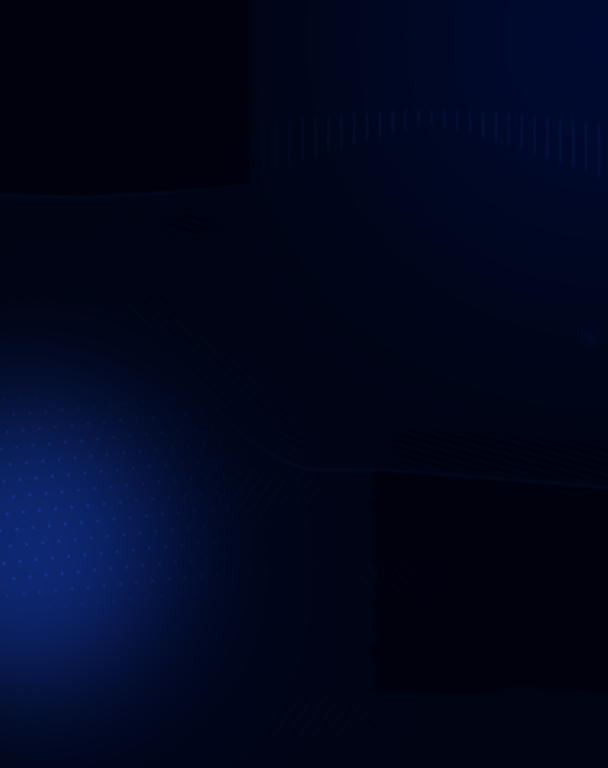
This background is drawn by a WebGL 1 fragment shader. Its source:

```glsl
precision highp float;
// Dark navy backdrop with a blue side glow, dim wave bands and fine dotted textures.
uniform vec2 u_resolution;

const float ASPECT = 0.793; // design width, with the height as 1
const vec3 BASE = vec3(0.0, 0.015, 0.073);
const vec3 SHADE = vec3(0.0, 0.002, 0.048);
const vec3 BLUE = vec3(0.052, 0.135, 0.345);
const vec3 NAVY = vec3(0.0, 0.026, 0.115);
const vec3 TAIL = vec3(0.0, 0.005, 0.035);
const vec3 INK = vec3(0.025, 0.06, 0.13);
const vec2 GLOW_AT = vec2(0.026, 0.29);
const float GLOW_RADIUS = 0.20;
const vec2 CORNER_AT = vec2(0.79, 0.95);
const float CORNER_RADIUS = 0.34;
const vec2 SPARK_AT = vec2(0.77, 0.56);
const float DOT_STEP = 0.0212;
const float DASH_STEP = 0.0168;
const float LINE_STEP = 0.0105;
const float LINE_WIDTH = 0.0008;

float hash(vec2 p) {
  return fract(sin(dot(p, vec2(127.1, 311.7))) * 43758.5);
}

// Gradient noise, roughly -0.7 to 0.7
float corner(vec2 cell, vec2 f, vec2 o) {
  float a = 6.2832 * hash(cell + o);
  return dot(vec2(cos(a), sin(a)), f - o);
}
float noise(vec2 p) {
  vec2 i = floor(p), f = fract(p), u = f * f * (3.0 - 2.0 * f);
  vec2 e = vec2(1.0, 0.0);
  return mix(mix(corner(i, f, e.yy), corner(i, f, e.xy), u.x),
             mix(corner(i, f, e.yx), corner(i, f, e.xx), u.x), u.y);
}

float bump(vec2 d, vec2 size) {
  d /= size;
  return exp(-dot(d, d));
}

// Soft window that is 1 between lo and hi
float window(float v, float lo, float hi, float soft) {
  return smoothstep(lo - soft, lo + soft, v) * (1.0 - smoothstep(hi - soft, hi + soft, v));
}

// Repeated upright lines; shear x beforehand to slant them
float stripes(float x, float spacing, float width, float px) {
  float d = abs(fract(x / spacing) - 0.5) * spacing;
  return 1.0 - smoothstep(width - px, width + px, d);
}

float dots(vec2 p, float radius, float px) {
  vec2 q = mat2(0.995, -0.1, 0.1, 0.995) * p / DOT_STEP;
  q.x += 0.5 * mod(floor(q.y), 2.0);
  float d = length(fract(q) - 0.5) * DOT_STEP;
  return 1.0 - smoothstep(radius - px, radius + px, d);
}

// Lower rim of the descending middle wave
float wave(float x) {
  return 0.388 + 0.31 * (1.0 - smoothstep(0.0, 0.42, x)) - 0.08 * max(x - 0.5, 0.0);
}

float upperRim(float x) {
  return 0.744 + 0.19 * (x - 0.11) * (x - 0.11) + 0.04 * max(x - 0.12, 0.0);
}

void main() {
  vec2 uv = gl_FragCoord.xy / u_resolution;
  vec2 p = vec2(uv.x * ASPECT, uv.y);
  float px = 1.0 / u_resolution.y;

  // Two shaded recesses bounded by wave rims
  float ragged = 0.012 * noise(p * vec2(18.0, 45.0));
  float upperShade = smoothstep(-px, px, p.y - upperRim(p.x))
    * (1.0 - smoothstep(0.315, 0.34, p.x + 0.4 * ragged));
  float lowerShade = smoothstep(-px, px, wave(p.x) - p.y)
    * smoothstep(0.482, 0.494, p.x + ragged)
    * smoothstep(0.098, 0.106, p.y + ragged);
  vec3 color = mix(BASE, SHADE, max(upperShade, lowerShade));

  // Glows
  float glow = exp(-pow(length(p - GLOW_AT) / GLOW_RADIUS, 2.6));
  color += BLUE * glow;
  color += TAIL * bump(p - vec2(0.18, 0.2), vec2(0.24, 0.28)) * (1.0 - lowerShade);
  color += NAVY * bump(p - CORNER_AT, vec2(CORNER_RADIUS)) * (1.0 - upperShade);
  color += NAVY * 0.45 * bump(p - SPARK_AT, vec2(0.009));

  // Contours following the middle wave
  float slope = (wave(p.x + 0.005) - wave(p.x - 0.005)) / 0.01;
  float rise = (p.y - wave(p.x)) / sqrt(1.0 + slope * slope);
  float contours = stripes(rise + 0.5 * LINE_STEP, LINE_STEP, LINE_WIDTH, px)
    * window(rise, 0.0, 0.07, 0.012) * window(p.x, 0.08, 0.42, 0.06);
  float rims = (1.0 - smoothstep(LINE_WIDTH, LINE_WIDTH + 2.0 * px, abs(rise)))
    * smoothstep(0.25, 0.45, p.x);
  rims += (1.0 - smoothstep(LINE_WIDTH, LINE_WIDTH + 2.0 * px, abs(p.y - upperRim(p.x))))
    * (1.0 - smoothstep(0.2, 0.33, p.x));
  color += INK * (0.13 * contours + 0.3 * rims);

  // Dark hatching beside both rims
  float hatch = stripes(p.y + 0.28 * p.x, 0.009, 0.0022, px);
  float hatchMask = window(rise, 0.006, 0.06, 0.012) * smoothstep(0.48, 0.54, p.x)
    + bump(p - vec2(0.25, 0.708), vec2(0.05, 0.022));
  color = mix(color, SHADE, 0.65 * hatch * min(hatchMask, 1.0));

  // Arc of upright dashes
  float away = p.x - 0.56;
  float arcTop = 0.856 - 0.35 * away * away;
  float dashLength = 0.017 + 0.24 * abs(away);
  float dashes = stripes(p.x, DASH_STEP, 0.0018, px)
    * window(p.y, arcTop - dashLength, arcTop, 0.007) * smoothstep(0.24, 0.5, p.x);
  color += INK * 0.42 * dashes;

  // Dot field over the glow, breaking into slanted streaks
  float dotMask = window(p.y, 0.22, 0.48, 0.03) * (1.0 - smoothstep(0.18, 0.46, p.x));
  dotMask += 0.35 * bump(p - vec2(0.05, 0.63), vec2(0.08, 0.04));
  dotMask += 0.35 * bump(p - vec2(0.1, 0.07), vec2(0.2, 0.04));
  color += INK * (0.25 + 0.75 * glow) * dots(p, 0.002, px) * dotMask;
  float rising = stripes(p.x - 0.7 * p.y, DASH_STEP, 0.0015, px)
    * (bump(p - vec2(0.43, 0.065), vec2(0.12, 0.035)) + bump(p - vec2(0.35, 0.36), vec2(0.08, 0.04)));
  float falling = stripes(p.x + 0.7 * p.y, DASH_STEP, 0.0015, px)
    * bump(p - vec2(0.52, 0.25), vec2(0.08, 0.035));
  color += INK * 0.2 * (rising + falling);

  gl_FragColor = vec4(color, 1.0);
}
```
